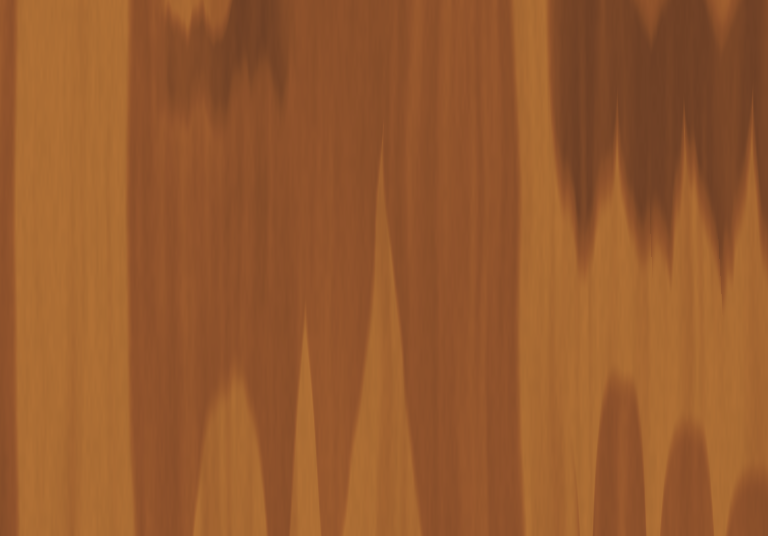
Write a Shadertoy shader that draws this texture.

```glsl
// Warm heartwood veneer: vertical bands, pointed cathedral spires and fine fibres.

const vec3 UMBER    = vec3(0.44, 0.255, 0.148);
const vec3 WALNUT   = vec3(0.52, 0.30, 0.16);
const vec3 CHESTNUT = vec3(0.56, 0.32, 0.17);
const vec3 RUSSET   = vec3(0.61, 0.36, 0.18);
const vec3 HONEY    = vec3(0.67, 0.425, 0.202);

const float DARK_TONE = 0.04;        // tones run from 0 (umber) to 1 (honey)
const float MID_TONE = 0.49;
const float LIGHT_TONE = 0.98;
const float SAPWOOD_LEFT = 0.022;    // pale band on the left
const float SAPWOOD_RIGHT = 0.166;
const float RIGHT_ZONE = 0.668;      // start of the pale right side
const float FLAME_START = 0.718;     // start of its dark flames
const float FLAME_PEAK = 0.805;
const float FLAME_PERIOD = 0.0885;
const float SPIRE_START = 0.30;
const float SPIRE_STEP = 0.10;
const float RAGGEDNESS = 0.13;
const float FIBRE_CONTRAST = 0.045;

float hash(vec2 p) {
    vec3 q = fract(vec3(p.xyx) * 0.1031);
    q += dot(q, q.yzx + 33.33);
    return fract((q.x + q.y) * q.z);
}

float noise(vec2 p) {
    vec2 i = floor(p), f = fract(p);
    f = f * f * (3.0 - 2.0 * f);
    return mix(mix(hash(i), hash(i + vec2(1, 0)), f.x),
               mix(hash(i + vec2(0, 1)), hash(i + vec2(1, 1)), f.x), f.y);
}

// Noise centred on zero
float wave(vec2 p) { return noise(p) - 0.5; }

float band(float a, float b, float soft, float x) {
    return smoothstep(a - soft, a + soft, x) * (1.0 - smoothstep(b - soft, b + soft, x));
}

vec3 woodColour(float tone) {
    float t = clamp(tone, 0.0, 1.0) * 4.0;
    vec3 c = mix(UMBER, WALNUT, clamp(t, 0.0, 1.0));
    c = mix(c, CHESTNUT, clamp(t - 1.0, 0.0, 1.0));
    c = mix(c, RUSSET, clamp(t - 2.0, 0.0, 1.0));
    return mix(c, HONEY, clamp(t - 3.0, 0.0, 1.0));
}

// Pale spires rising from the lower edge of the brown middle
float spires(float x, float y) {
    float pale = 0.0;
    for (int i = 0; i < 3; i++) {
        float k = float(i);
        float height = 0.30 + 0.12 * k * k;
        float halfWidth = 0.036 + 0.014 * cos(3.1416 * k);
        float taper = 1.0 / (0.35 + 0.45 * k);
        float d = abs(x - SPIRE_START - SPIRE_STEP * k) / halfWidth;
        float top = height * (1.0 - pow(d, taper));
        pale = max(pale, smoothstep(-0.05, 0.05, top - y));
    }
    return pale;
}

// Right side: dark flames above, brown tongues below, faded lobes at the top
float flames(float x, float y, float ragged) {
    float cell = (x - FLAME_PEAK) / FLAME_PERIOD;
    float phase = 2.0 * abs(fract(cell + 0.5) - 0.5);
    float index = max(floor(cell + 0.5), 0.0);
    float edge = mix(0.84, 0.50, pow(phase, 0.55)) - 0.03 * index;
    float dark = smoothstep(-0.07, 0.09, ragged - edge);
    dark *= smoothstep(FLAME_START - 0.006, FLAME_START + 0.010, x);
    float tone = mix(LIGHT_TONE, DARK_TONE, dark);
    float lobe = smoothstep(0.88, 0.99, y - 0.17 * (1.0 - phase));
    tone = mix(tone, 0.65, lobe * step(FLAME_PEAK, x));
    float tongue = (0.29 - 0.09 * index) * (1.0 - pow(phase / 0.8, 4.0));
    float brown = smoothstep(-0.04, 0.04, tongue - y) * smoothstep(0.74, 0.76, x);
    return mix(tone, MID_TONE, brown);
}

void mainImage(out vec4 fragColor, in vec2 fragCoord) {
    vec2 uv = fragCoord / iResolution.xy;
    float y = uv.y;

    // Slow bending of the grain and ragged ends of the fibres
    float x = uv.x + 0.009 * wave(vec2(uv.x * 18.0, y * 3.0))
                   + 0.003 * wave(vec2(uv.x * 70.0, y * 5.0 + 9.0));
    float jag = wave(vec2(x * 55.0, 3.0)) + 0.45 * wave(vec2(x * 150.0, 7.0));
    float ragged = y + RAGGEDNESS * jag;

    // Brown middle with faint stacked growth rings
    float ringMask = band(0.18, 0.38, 0.04, x) * smoothstep(0.25, 0.45, y);
    float rings = wave(vec2(x * 9.0, ragged * 15.0 + x * 12.0));
    float tone = MID_TONE + 0.20 * rings * ringMask;
    float cap = band(0.21, 0.385, 0.012, x) * smoothstep(0.78, 0.88, ragged);
    tone = mix(tone, 0.14, cap);
    float crown = smoothstep(0.94, 1.0, ragged - 0.9 * abs(x - 0.26));
    tone = mix(tone, 0.80, crown * band(0.21, 0.32, 0.012, x));
    tone = mix(tone, LIGHT_TONE, spires(x, y + 0.4 * RAGGEDNESS * jag));

    // Full-height bands
    float sapwood = band(SAPWOOD_LEFT, SAPWOOD_RIGHT + 0.008 * (1.0 - y), 0.005, x);
    tone = mix(tone, LIGHT_TONE, sapwood);
    float rightEdge = RIGHT_ZONE + 0.016 * (1.0 - y);
    tone = mix(tone, flames(x, y, ragged), smoothstep(rightEdge - 0.005, rightEdge + 0.006, x));

    // Long streaks and short fibres
    float streak = wave(vec2(x * 48.0, y * 0.9)) + 0.7 * wave(vec2(x * 125.0, y * 1.6 + 5.0));
    tone += 0.24 * streak;
    float fibre = 0.6 * wave(vec2(uv.x * 190.0, y * 7.0)) + 0.7 * wave(vec2(uv.x * 370.0, y * 36.0));
    vec3 colour = woodColour(tone) * (1.0 + FIBRE_CONTRAST * fibre + 0.03 * streak);
    fragColor = vec4(colour, 1.0);
}
```
